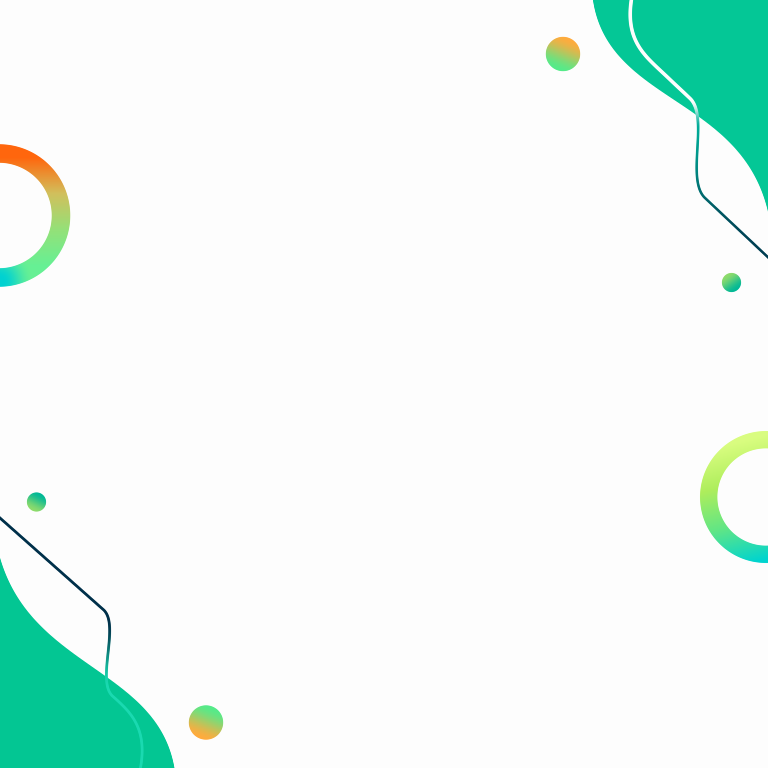
Reproduce this background procedurally as a WebGL 1 fragment shader.

```glsl
precision highp float;
// Near-white card with green wavy corners, thin curved lines, rings and dots.
// Corner shapes are height functions across each diagonal; rings and dots are
// distance functions filled with gradients. The canvas is 768 units wide.
uniform vec2 u_resolution;

// Coverage of a signed distance, softened over about one pixel
float fill(float dist) {
    float pixel = 768.0 / u_resolution.y;
    return 1.0 - smoothstep(-0.6 * pixel, 0.6 * pixel, dist);
}

// Distance to a wavy corner; q is measured inward from that corner
float cornerBlob(vec2 q, float bend) {
    float k = clamp((q.x - q.y) / 200.0, -1.1, 1.0);
    float k2 = k * k;
    float height = 195.0 + bend * k - (bend + 26.0) * k2 * k
                 - 7.0 * k2 - 9.0 * k2 * k2;
    return (q.x + q.y - height) / 1.45;
}

// Diagonal height of a line: tilted, with one step and a curled end
float lineHeight(float s, float base, float tilt, float drop, vec2 stepRange) {
    float curl = max(s - 40.0, 0.0) / 97.0;
    return base + tilt * s - drop * smoothstep(stepRange.x, stepRange.y, s)
         - 45.0 * curl * curl * curl;
}

float cornerLine(vec2 q, float base, float tilt, float drop, vec2 stepRange) {
    float s = q.x - q.y;
    float height = lineHeight(s, base, tilt, drop, stepRange);
    float slope = lineHeight(s + 1.0, base, tilt, drop, stepRange) - height;
    return abs(q.x + q.y - height) / sqrt(2.0 + 2.0 * slope * slope);
}

// Four evenly spaced colour stops
vec3 ramp(float t, vec3 a, vec3 b, vec3 c, vec3 d) {
    t = clamp(t, 0.0, 1.0) * 3.0;
    vec3 color = mix(a, b, min(t, 1.0));
    color = mix(color, c, clamp(t - 1.0, 0.0, 1.0));
    return mix(color, d, clamp(t - 2.0, 0.0, 1.0));
}

// Disc with a linear gradient running along the direction dir
void drawDot(inout vec3 color, vec2 q, float radius, vec2 dir, vec3 low, vec3 high) {
    float t = 0.5 + 0.5 * dot(q, normalize(dir)) / radius;
    color = mix(color, mix(low, high, smoothstep(0.0, 1.0, t)), fill(length(q) - radius));
}

void main() {
    vec2 p = gl_FragCoord.xy / u_resolution * 768.0;
    vec2 fromTopRight = 768.0 - p;
    vec3 white = vec3(0.992);
    vec3 green = vec3(0.015, 0.78, 0.59);
    vec3 color = white;

    // Corner shapes
    color = mix(color, green, fill(cornerBlob(fromTopRight, 40.0)));
    color = mix(color, vec3(0.01, 0.775, 0.575), fill(cornerBlob(p, 35.0)));

    // Upper line: dark at the edge, teal, then white over the green
    vec3 ink = mix(vec3(0.0, 0.24, 0.32), vec3(0.0, 0.68, 0.6), smoothstep(510.0, 655.0, p.y));
    ink = mix(ink, white, smoothstep(640.0, 668.0, p.y));
    float upper = cornerLine(fromTopRight, 265.0, 0.03, 88.0, vec2(-135.0, -20.0));
    color = mix(color, ink, fill(upper - mix(1.3, 1.8, smoothstep(630.0, 680.0, p.y))));

    // Lower line: navy, turning turquoise over the green
    ink = mix(vec3(0.1, 0.85, 0.69), vec3(0.0, 0.19, 0.29), smoothstep(80.0, 150.0, p.y));
    float lower = cornerLine(p, 265.0, 0.06, 83.0, vec2(-55.0, 41.0));
    color = mix(color, ink, fill(lower - 1.4));

    // Left ring: orange at the top down to green and cyan
    vec2 q = p - vec2(-1.0, 552.5);
    vec3 tint = ramp((q.y + 50.0) / 108.0, vec3(0.4, 0.94, 0.58), vec3(0.58, 0.88, 0.47),
                     vec3(0.82, 0.75, 0.36), vec3(1.0, 0.4, 0.05));
    tint = mix(vec3(0.0, 0.82, 0.82), tint, smoothstep(4.0, 34.0, length(q - vec2(0.0, -66.0))));
    color = mix(color, tint, fill(abs(length(q) - 62.0) - 9.3));

    // Right ring: pale lime at the top down to cyan
    q = p - vec2(766.0, 271.0);
    tint = ramp((q.y - 0.25 * q.x + 62.0) / 124.0, vec3(0.0, 0.83, 0.81),
                vec3(0.38, 0.9, 0.52), vec3(0.68, 0.93, 0.36), vec3(0.85, 0.99, 0.5));
    color = mix(color, tint, fill(abs(length(q) - 57.3) - 8.7));

    // Dots
    vec3 amber = vec3(1.0, 0.67, 0.24);
    vec3 mint = vec3(0.33, 0.92, 0.54);
    vec3 lime = vec3(0.56, 0.86, 0.42);
    vec3 teal = vec3(0.0, 0.72, 0.59);
    drawDot(color, p - vec2(563.0, 714.0), 17.2, vec2(0.4, 1.0), mint, amber);
    drawDot(color, p - vec2(206.0, 45.5), 17.2, vec2(0.4, 1.0), amber, mint);
    drawDot(color, p - vec2(731.5, 485.5), 9.6, vec2(-0.7, 1.0), teal, lime);
    drawDot(color, p - vec2(36.5, 266.0), 9.6, vec2(0.5, 1.0), lime, teal);

    gl_FragColor = vec4(color, 1.0);
}
```
